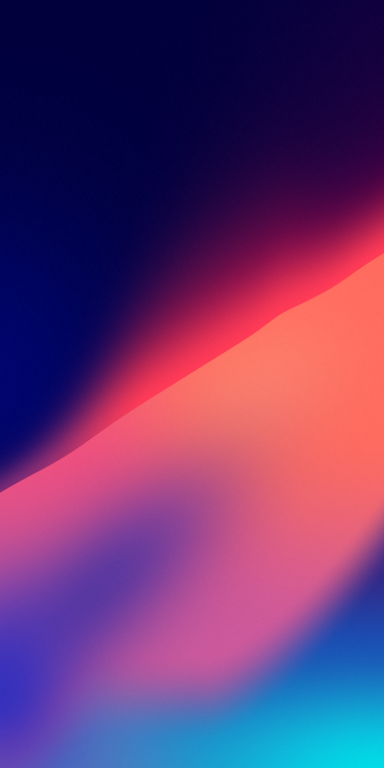
A WebGL 2 fragment shader for this background:

```glsl
#version 300 es
precision highp float;
// Soft gradient wallpaper: a night sky glowing above a coral slope that fades to a cyan shore.
uniform vec2 u_resolution;
out vec4 fragColor;

// Sky
const vec3 NIGHT = vec3(0.005, 0.0, 0.235);
const vec3 NAVY = vec3(0.0, 0.02, 0.43);
const vec3 GLOW = vec3(1.0, 0.23, 0.34);
const vec3 GLOW_LEFT = vec3(0.80, 0.27, 0.52);
// Slope
const vec3 CORAL = vec3(1.0, 0.42, 0.37);
const vec3 PEACH = vec3(1.0, 0.50, 0.42);
const vec3 PINK = vec3(0.95, 0.31, 0.49);
const vec3 MAUVE = vec3(0.80, 0.35, 0.61);
const vec3 PURPLE = vec3(0.36, 0.22, 0.62);
const vec3 INDIGO = vec3(0.21, 0.19, 0.74);
// Shore
const vec3 DEEP = vec3(0.20, 0.15, 0.52);
const vec3 ROYAL = vec3(0.11, 0.28, 0.69);
const vec3 AZURE = vec3(0.13, 0.53, 0.78);
const vec3 SLATE = vec3(0.32, 0.47, 0.74);
const vec3 CYAN = vec3(0.0, 0.87, 0.91);

const float BAND_ANGLE = 0.733;
const float SHORE_SOFTNESS = 0.06;
const float GRAIN = 0.008;
const float GRAIN_CELLS = 512.0;

float hash(vec2 p) {
    return fract(sin(dot(p, vec2(12.9898, 78.233))) * 43758.5453);
}

float bump(float x, float center, float width) {
    float t = (x - center) / width;
    return exp(-t * t);
}

// Soft elliptical spot, rotated by angle
float spot(vec2 p, vec2 center, vec2 radius, float angle) {
    vec2 d = p - center;
    float c = cos(angle), s = sin(angle);
    vec2 t = vec2(c * d.x + s * d.y, c * d.y - s * d.x) / radius;
    return exp(-dot(t, t));
}

// Height of the ridge for x from 0 to 1
float ridge(float x) {
    return 0.359 + 0.3116 * x - 0.006 * bump(x, 0.17, 0.11)
        + 0.004 * bump(x, 0.73, 0.05) - 0.003 * bump(x, 0.87, 0.06);
}

vec3 skyColor(vec2 p, float x, float above) {
    vec3 color = mix(NIGHT, NAVY, spot(p, vec2(-0.02, 0.50), vec2(0.20, 0.24), 0.0));
    // The glow is wide in the middle, tight on the left, long-tailed on the right
    float reach = 0.03 + 0.10 * smoothstep(0.0, 0.55, x) - 0.06 * smoothstep(0.6, 1.0, x);
    float strength = mix(0.6, 1.0, smoothstep(0.0, 0.4, x));
    float core = strength * exp(-pow(above / reach, 1.6));
    float tail = 0.42 * exp(-above / 0.19) * smoothstep(0.4, 1.0, x);
    vec3 glow = mix(GLOW_LEFT, GLOW, smoothstep(0.0, 0.4, x));
    vec3 tailColor = mix(glow, vec3(0.75, 0.02, 0.32), smoothstep(0.0, 0.12, above) * x);
    return mix(color, tailColor, 1.0 - (1.0 - core) * (1.0 - tail));
}

vec3 shoreColor(vec2 p) {
    vec3 color = mix(AZURE, ROYAL, smoothstep(0.0, 0.17, p.y));
    color = mix(SLATE, color, smoothstep(0.10, 0.30, p.x));
    color = mix(color, DEEP, smoothstep(0.15, 0.27, p.y));
    return mix(color, CYAN, spot(p, vec2(0.5, -0.02), vec2(0.20, 0.11), 0.0));
}

vec3 slopeColor(vec2 p) {
    // Warm upper part
    float fromLeft = p.x + 0.6 * (p.y - 0.4);
    vec3 color = mix(PINK, CORAL, smoothstep(0.08, 0.38, fromLeft));
    color = mix(color, PEACH, 0.9 * spot(p, vec2(0.34, 0.50), vec2(0.12, 0.08), 0.5));
    color = mix(MAUVE, color, smoothstep(0.15, 0.45, p.y));
    // Purple diagonal band
    color = mix(color, PURPLE, spot(p, vec2(0.13, 0.235), vec2(0.20, 0.08), BAND_ANGLE));
    // Blue shore, rising to the right
    float shore = 0.09 - 0.10 * (1.0 - smoothstep(0.0, 0.14, p.x))
        + 1.95 * pow(max(p.x - 0.27, 0.0), 1.5);
    float sea = 1.0 - smoothstep(-SHORE_SOFTNESS, SHORE_SOFTNESS, p.y - shore);
    color = mix(color, shoreColor(p), sea);
    return mix(color, INDIGO, spot(p, vec2(0.0, 0.10), vec2(0.10, 0.13), 0.0));
}

void main() {
    vec2 uv = gl_FragCoord.xy / u_resolution;
    vec2 p = uv * vec2(0.5, 1.0);
    float above = uv.y - ridge(uv.x);
    float edge = 1.0 / u_resolution.y;

    vec3 sky = skyColor(p, uv.x, max(above, 0.0));
    vec3 color = mix(slopeColor(p), sky, smoothstep(-edge, edge, above));

    // Fine grain hides banding
    color += GRAIN * (hash(floor(p * GRAIN_CELLS)) - 0.5);
    fragColor = vec4(clamp(color, 0.0, 1.0), 1.0);
}
```
